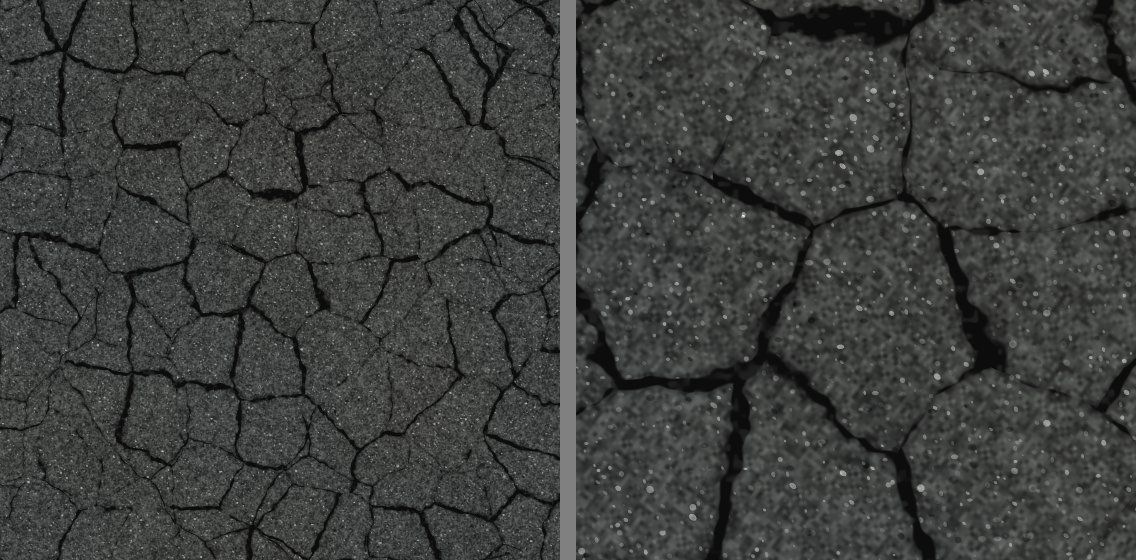
Left: the whole. Right: its middle third, enlarged.
Write a Shadertoy shader that draws this texture.

```glsl
// Weathered dark asphalt, broken by ragged cracks and flecked with pale stone chips.

const vec3 ASPHALT_TINT = vec3(0.985, 1.015, 0.995);
const vec3 CRACK_COLOR = vec3(0.045, 0.046, 0.044);
const mat2 TURN = mat2(0.8, 0.6, -0.6, 0.8);

float hash(vec2 p) {
    vec3 q = fract(vec3(p.xyx) * 0.1031);
    q += dot(q, q.yzx + 33.33);
    return fract((q.x + q.y) * q.z);
}

vec2 hash2(vec2 p) {
    return vec2(hash(p + 17.3), hash(p + 71.9));
}

// Smooth value noise centred on zero, from -0.5 to 0.5
float noise(vec2 p) {
    vec2 i = floor(p), f = fract(p);
    f = f * f * (3.0 - 2.0 * f);
    float low = mix(hash(i), hash(i + vec2(1, 0)), f.x);
    float high = mix(hash(i + vec2(0, 1)), hash(i + vec2(1, 1)), f.x);
    return mix(low, high, f.y) - 0.5;
}

vec2 wobble(vec2 uv, float frequency, float amount) {
    vec2 p = uv * frequency + 40.0;
    return amount * vec2(noise(p), noise(p + 53.7));
}

vec2 cellPoint(vec2 cell, float jitter) {
    return cell + 0.5 + jitter * (hash2(cell) - 0.5);
}

// Signed distance to the cracks between cells; every crack has its own width
float crackDistance(vec2 uv, float density, float jitter, vec2 widthRange) {
    vec2 p = uv * density;
    vec2 base = floor(p), nearestCell = base, toNearest = vec2(9.0);
    for (int y = -1; y <= 1; y++)
    for (int x = -1; x <= 1; x++) {
        vec2 cell = base + vec2(x, y);
        vec2 toPoint = cellPoint(cell, jitter) - p;
        if (dot(toPoint, toPoint) < dot(toNearest, toNearest)) {
            toNearest = toPoint;
            nearestCell = cell;
        }
    }
    float edge = 1.0;
    for (int y = -2; y <= 2; y++)
    for (int x = -2; x <= 2; x++) {
        if (x == 0 && y == 0) continue;
        vec2 cell = nearestCell + vec2(x, y);
        vec2 toPoint = cellPoint(cell, jitter) - p;
        float border = dot(0.5 * (toNearest + toPoint), normalize(toPoint - toNearest));
        float chance = hash(nearestCell + cell + 5.5);
        float width = mix(widthRange.x, widthRange.y, chance * sqrt(chance));
        edge = min(edge, border / density - width);
    }
    return edge;
}

// One angular chip per grid cell: coverage in x, random strength in y
vec2 chips(vec2 uv, float density, float share, float pixel) {
    vec2 p = uv * density;
    vec2 cell = floor(p);
    float radius = mix(0.12, 0.3, hash(cell + 3.1));
    vec2 q = fract(p) - mix(vec2(radius), vec2(1.0 - radius), hash2(cell + 9.0));
    if (hash(cell + 8.3) > 0.5) q = TURN * q;
    q = abs(q) * vec2(1.0, mix(1.0, 1.7, hash(cell + 6.2)));
    float shape = max(max(q.x, q.y), 0.72 * (q.x + q.y)) - radius * 0.85;
    float soft = max(0.6 * pixel * density, 0.04);
    float present = step(hash(cell + 1.7), share);
    return vec2(present * (1.0 - smoothstep(-soft, soft, shape)), hash(cell + 4.4));
}

// Brightness of the unbroken surface
float asphalt(vec2 uv, float pixel) {
    float tone = 0.253 + 0.03 * noise(uv * 6.0) + 0.035 * noise(uv * 55.0);
    tone += 0.10 * noise(uv * 170.0) + 0.18 * noise(TURN * uv * 390.0);
    vec2 pit = chips(uv + 2.3, 95.0, 0.3, pixel);
    tone -= 0.10 * pit.x * pit.y;
    vec2 fine = chips(TURN * uv + 3.0, 150.0, 0.5, pixel);
    tone += fine.x * mix(0.03, 0.30, fine.y * fine.y);
    vec2 coarse = chips(uv + 7.0, 105.0, 0.28, pixel);
    return tone + coarse.x * mix(0.03, 0.36, coarse.y * coarse.y);
}

void mainImage(out vec4 fragColor, in vec2 fragCoord) {
    float pixel = 1.0 / iResolution.y;
    vec2 uv = fragCoord * pixel;

    // Bend straight cell borders into rough fracture lines
    vec2 bent = uv + wobble(uv, 9.0, 0.036) + wobble(uv, 30.0, 0.012);
    bent += wobble(uv, 90.0, 0.005);
    float ragged = 0.0028 * noise(uv * 60.0) + 0.0026 * noise(uv * 170.0);

    // Main network, then hairlines that fade in and out
    float cracks = crackDistance(bent + 3.0, 9.0, 0.86, vec2(-0.0002, 0.0052));
    cracks += ragged + 0.002 * noise(uv * 7.0);
    float hairlines = crackDistance(bent + 11.0, 6.0, 0.9, vec2(0.0002, 0.0016));
    hairlines += 0.6 * ragged + 0.006 * smoothstep(-0.05, 0.2, noise(uv * 5.0 + 20.0));
    float gap = min(cracks, hairlines);

    // Surface with a faint drift of hue and worn shoulders along the cracks
    float drift = 0.03 * noise(uv * 4.0 + 9.0);
    vec3 color = asphalt(uv, pixel) * (ASPHALT_TINT + vec3(drift, 0.0, -drift));
    color *= mix(0.78, 1.0, smoothstep(0.0, 0.006, gap));

    // Dark crack floor with loose grit
    float grit = smoothstep(0.1, 0.4, noise(uv * 210.0 + 5.0));
    vec3 crackFloor = CRACK_COLOR + 0.07 * grit;
    float soft = max(0.8 * pixel, 0.0011);
    color = mix(crackFloor, color, smoothstep(-soft, soft, gap));

    fragColor = vec4(clamp(color, 0.0, 1.0), 1.0);
}
```
